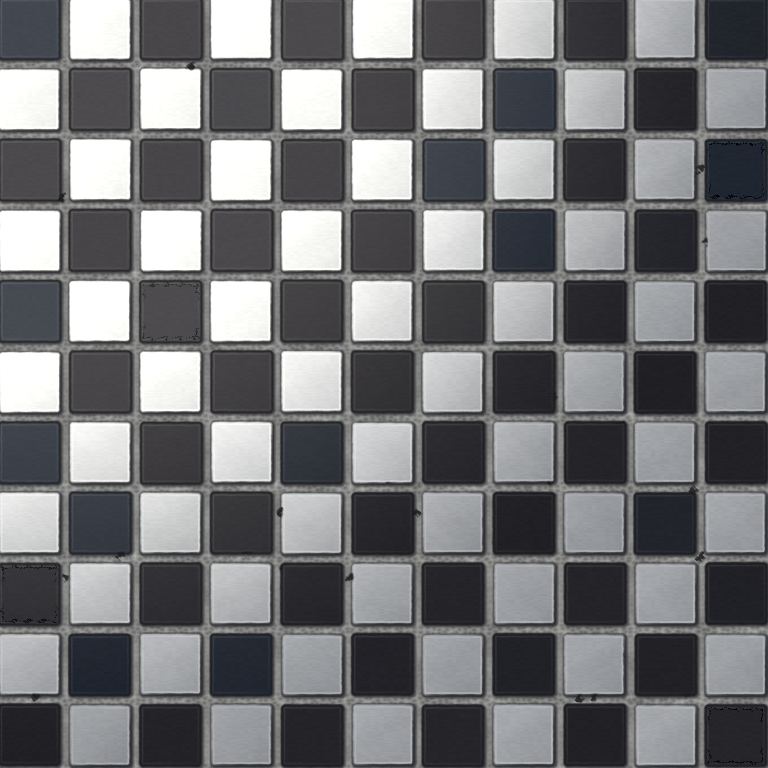
Write a Shadertoy shader that draws this texture.

```glsl
const float PITCH = 0.0920;               // tile spacing, 11 per side
const vec2  FIRST = vec2(0.0385, 0.0425); // centre of the lower left tile
const float HALF_TILE = 0.0398;
const float CORNER = 0.0045;
const float JITTER = 0.0007;
const float BEVEL = 0.0035;
const float SHADOW_REACH = 0.0048;
const vec2  SHADOW_SHIFT = vec2(0.0013, -0.0013);
const vec2  GLARE_CENTRE = vec2(0.0, 1.0);
const float GLARE_INNER = 0.44;
const float GLARE_OUTER = 1.0;
const float MESH_SCALE = 125.0;
const float SPECK_SCALE = 17.0;
const float WORN_SHARE = 0.07;

const vec3 STEEL       = vec3(0.605, 0.615, 0.630);
const vec3 STEEL_GLARE = vec3(1.010, 1.010, 0.995);
const vec3 BLACK       = vec3(0.135, 0.133, 0.150);
const vec3 BLACK_GLARE = vec3(0.290, 0.282, 0.290);
const vec3 BLUE_TINT   = vec3(-0.025, 0.002, 0.025);
const vec3 GROUT       = vec3(0.530, 0.530, 0.525);
const vec3 SHADOW      = vec3(0.230, 0.230, 0.240);
const vec3 OUTLINE     = vec3(0.100, 0.100, 0.110);

float hash(vec2 p) {
    vec3 q = fract(p.xyx * vec3(0.1031, 0.1030, 0.0973));
    q += dot(q, q.yzx + 33.33);
    return fract((q.x + q.y) * q.z);
}

vec2 hash2(vec2 p) {
    return vec2(hash(p), hash(p + 57.3));
}

// Cellular noise: distance to the nearest point, and its random value
vec2 cellular(vec2 p) {
    vec2 cell = floor(p), best = vec2(9.0, 0.0);
    for (int y = -1; y <= 1; y++)
    for (int x = -1; x <= 1; x++) {
        vec2 c = cell + vec2(x, y);
        float dist = length(c + 0.15 + 0.7 * hash2(c) - p);
        if (dist < best.x) best = vec2(dist, hash(c + 19.7));
    }
    return best;
}

// Layered sines, about -1 to 1
float waves(vec2 p) {
    return 0.5 * sin(p.x + 1.7 * sin(p.y)) + 0.3 * sin(2.3 * p.y - 1.1 * p.x)
         + 0.2 * sin(4.1 * p.x + 3.7 * p.y);
}

float roundedBox(vec2 p, float halfSize, float radius) {
    vec2 q = abs(p) - halfSize + radius;
    return length(max(q, 0.0)) + min(max(q.x, q.y), 0.0) - radius;
}

float line(float d, float width) {
    return 1.0 - smoothstep(0.0, width, abs(d));
}

void mainImage(out vec4 fragColor, in vec2 fragCoord) {
    vec2 uv = fragCoord / iResolution.xy;
    float aa = 1.0 / iResolution.y;

    // Tile grid
    vec2 grid = (uv - FIRST) / PITCH;
    vec2 id = floor(grid + 0.5);
    vec2 p = (grid - id) * PITCH - (hash2(id + 3.0) - 0.5) * 2.0 * JITTER;
    float d = roundedBox(p, HALF_TILE, CORNER) + 0.0003 * waves(uv * 260.0);
    bool isBlack = mod(id.x + id.y, 2.0) < 0.5;
    float rnd = hash(id + 11.0);
    vec2 local = p / HALF_TILE;

    // Grout with mesh backing and cast shadow
    float mesh = cellular(uv * MESH_SCALE * vec2(1.0, 1.3)).x;
    float inRow = smoothstep(0.8, 1.05, abs(local.y));
    vec3 color = GROUT + 0.05 * waves(uv * 45.0);
    color += (mesh - 0.45) * mix(0.08, 0.26, inRow);
    float shade = roundedBox(p - SHADOW_SHIFT, HALF_TILE, CORNER);
    color = mix(color, SHADOW, 0.85 * (1.0 - smoothstep(0.0, SHADOW_REACH, shade)));

    // Glare fading away from one corner
    float glare = 1.0 - smoothstep(GLARE_INNER, GLARE_OUTER, distance(uv, GLARE_CENTRE));
    float grain = hash(floor(uv * vec2(170.0, 512.0))) - 0.5;
    float rim = line(d + BEVEL, 0.002);
    float facing = clamp(dot(local, vec2(-0.5, 0.5)), -1.0, 1.0);

    // Tile faces
    vec3 face;
    if (isBlack) {
        face = mix(BLACK, BLACK_GLARE, glare) + 0.03 * (rnd - 0.5) + 0.012 * grain;
        face += BLUE_TINT * smoothstep(0.65, 0.95, hash(id + 29.0));
        face += rim * (0.045 + 0.03 * facing);
        float chipped = step(1.0 - WORN_SHARE, rnd) * smoothstep(0.2, 0.7, abs(local.y));
        face -= 0.15 * chipped * line(d + 0.005 + 0.003 * waves(uv * 330.0), 0.0012);
    } else {
        face = mix(STEEL, STEEL_GLARE, glare) + 0.04 * (rnd - 0.5) + 0.025 * grain;
        face += 0.045 * dot(local, vec2(-0.5, 0.5)) + 0.012 * waves(uv * 60.0);
        face += rim * (0.07 - 0.05 * facing);
        face -= 0.22 * line(d + 0.0012, 0.0016) * smoothstep(0.3, -0.4, facing);
    }
    color = mix(color, face, smoothstep(aa, -aa, d));

    // Thin dark contour, heavier on the lower right
    float contour = isBlack ? 0.65 : mix(0.7, 0.15, smoothstep(-0.5, 0.4, facing));
    color = mix(color, OUTLINE, contour * line(d, 0.0012 + aa));

    // Sparse dirt along the joints
    vec2 speck = cellular(uv * SPECK_SCALE + 0.06 * waves(uv * 300.0));
    float dirt = smoothstep(0.12, 0.05, speck.x) * step(0.82, speck.y);
    color = mix(color, OUTLINE, 0.85 * dirt * smoothstep(-0.004, 0.0, d));

    fragColor = vec4(clamp(color, 0.0, 1.0), 1.0);
}
```
